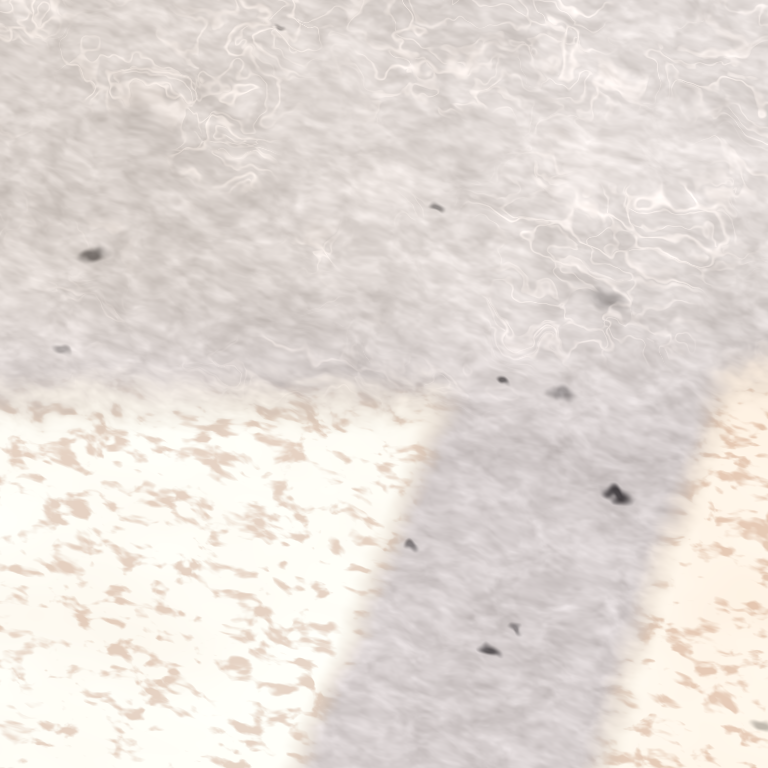
Reproduce this texture procedurally as a WebGL 2 fragment shader.

```glsl
#version 300 es
precision highp float;

uniform vec2 u_resolution;
out vec4 fragColor;

float hash(vec2 p) {
    vec3 q = fract(vec3(p.xyx) * 0.1031);
    q += dot(q, q.yzx + 33.33);
    return fract((q.x + q.y) * q.z);
}

float noise(vec2 p) {
    vec2 cell = floor(p);
    vec2 f = fract(p);
    f = f * f * (3.0 - 2.0 * f);
    float low = mix(hash(cell), hash(cell + vec2(1, 0)), f.x);
    float high = mix(hash(cell + vec2(0, 1)), hash(cell + vec2(1, 1)), f.x);
    return mix(low, high, f.y);
}

float fbm(vec2 p) {
    float sum = 0.0;
    float weight = 0.5;
    for (int i = 0; i < 4; i++) {
        sum += weight * noise(p);
        p = mat2(1.6, -0.9, 0.9, 1.6) * p + 17.3;
        weight *= 0.5;
    }
    return sum / 0.9375;
}

// Thin bright line along the middle level of a noise field
float vein(vec2 p, float width) {
    float level = noise(p) * 0.7 + noise(p * 2.1 + 9.0) * 0.3;
    return 1.0 - smoothstep(0.0, width, abs(level - 0.5));
}

float glow(vec2 p, vec2 center, vec2 radius) {
    vec2 d = (p - center) / radius;
    return exp(-dot(d, d));
}

// Sunlit ground left and right of the slanting shadow
float sunlight(vec2 p) {
    float leftSide = 1.0 - smoothstep(-0.028, 0.028, p.x - 0.388 - 0.41 * p.y);
    float leftTop = 1.0 - smoothstep(0.425, 0.525, p.y);
    float rightSide = smoothstep(-0.03, 0.035, p.x - 0.775 - 0.33 * p.y);
    float rightTop = 1.0 - smoothstep(0.46, 0.56, p.y);
    return max(leftSide * leftTop, rightSide * rightTop);
}

// Dark flecks: center, half width, strength
const vec4 FLECKS[12] = vec4[12](
    vec4(0.120, 0.669, 0.020, 0.34), vec4(0.655, 0.504, 0.011, 0.42),
    vec4(0.803, 0.357, 0.020, 0.55), vec4(0.536, 0.289, 0.010, 0.34),
    vec4(0.638, 0.153, 0.014, 0.45), vec4(0.671, 0.180, 0.010, 0.28),
    vec4(0.570, 0.730, 0.010, 0.30), vec4(0.365, 0.965, 0.008, 0.24),
    vec4(0.080, 0.545, 0.012, 0.23), vec4(0.731, 0.487, 0.017, 0.25),
    vec4(0.790, 0.610, 0.025, 0.18), vec4(0.990, 0.055, 0.014, 0.25));

float flecks(vec2 p) {
    float dark = 0.0;
    vec2 wobble = vec2(noise(p * 90.0), noise(p * 90.0 + 40.0)) - 0.5;
    for (int i = 0; i < 12; i++) {
        vec4 s = FLECKS[i];
        vec2 d = p - s.xy + wobble * 0.008;
        d.y += d.x * (i == 0 ? -0.2 : 0.25);
        float r = length(d / vec2(s.z, s.z * 0.5 + 0.001));
        dark = max(dark, s.w * (1.0 - smoothstep(0.3, 1.3, r)));
    }
    return dark;
}

void main() {
    vec2 uv = gl_FragCoord.xy / u_resolution;

    // Grain stretched sideways and tilted down to the right
    vec2 tilted = vec2(uv.x, uv.y + uv.x * 0.22);
    vec2 warp = vec2(fbm(uv * 18.0), fbm(uv * 18.0 + 50.0)) - 0.5;
    float broad = fbm(tilted * vec2(5.0, 9.0) + 3.0) - 0.5;
    float grain = fbm(tilted * vec2(38.0, 72.0) + warp * 1.5) - 0.5;
    float fine = noise(tilted * vec2(95.0, 190.0) + warp * 2.0) - 0.5;

    // Shaded ground: warm upper left, pale upper right, cool lower stripe
    vec3 shade = mix(vec3(0.845, 0.812, 0.79), vec3(0.89, 0.862, 0.85),
        smoothstep(0.1, 0.9, uv.x));
    shade = mix(vec3(0.842, 0.813, 0.812), shade, smoothstep(0.38, 0.68, uv.y));
    shade += vec3(1.0, 1.02, 1.05) * (broad * 0.10 + grain * 0.17 + fine * 0.045);
    shade += 0.06 * glow(uv, vec2(0.50, 0.765), vec2(0.06, 0.035));
    shade += 0.06 * glow(uv, vec2(0.76, 0.79), vec2(0.09, 0.06));
    shade -= 0.04 * glow(uv, vec2(0.78, 0.615), vec2(0.06, 0.04));

    // Pale broken veins over the upper ground
    vec2 veinPoint = tilted * vec2(15.0, 25.0) + warp * 2.2;
    float veins = max(vein(veinPoint, 0.065), 0.7 * vein(veinPoint * 1.7 + 31.0, 0.08));
    float patches = smoothstep(0.38, 0.62, fbm(uv * vec2(7.0, 10.0) + 12.0));
    shade += vec3(0.085, 0.08, 0.075) * veins * patches * smoothstep(0.42, 0.6, uv.y);

    // Sunlit ground: nearly white, with tan specks
    float speck = smoothstep(0.02, 0.28, -grain - fine * 0.22);
    vec3 sunny = mix(vec3(1.0, 0.992, 0.962), vec3(1.0, 0.958, 0.905),
        smoothstep(0.7, 0.95, uv.x));
    sunny += broad * vec3(0.02, 0.05, 0.07);
    sunny -= speck * vec3(0.10, 0.17, 0.20);

    // Ragged soft border between sun and shade
    float light = sunlight(uv + warp * 0.025 + vec2(0.0, -grain * 0.04));
    vec3 color = mix(shade, sunny, light);
    color -= vec3(0.0, 0.012, 0.03) * light * (1.0 - light) * 4.0;
    color -= flecks(uv) * vec3(1.0, 0.98, 0.96);

    fragColor = vec4(clamp(color, 0.0, 1.0), 1.0);
}
```
